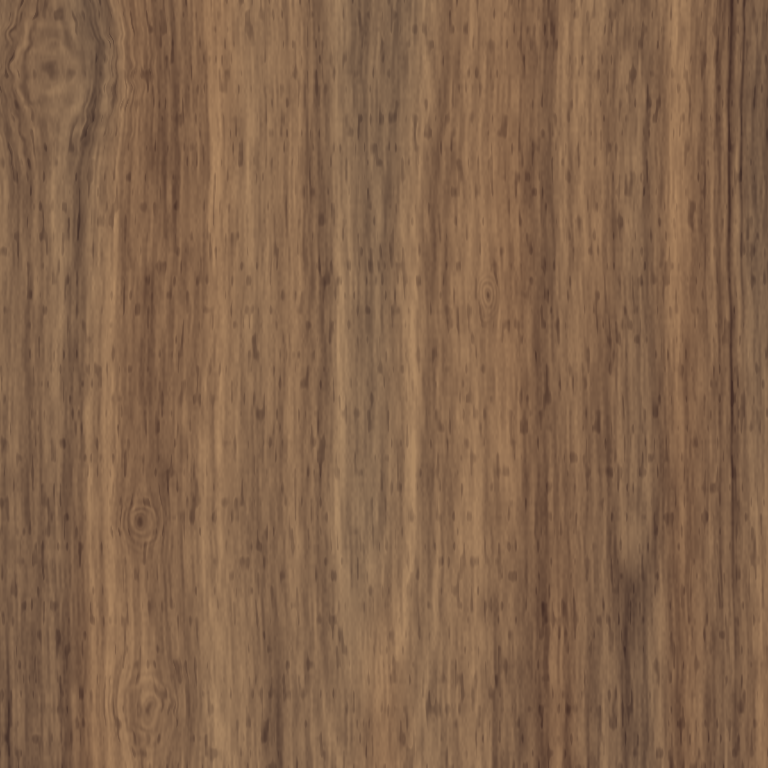
Give the GLSL for this texture, as a WebGL 1 fragment shader.

```glsl
precision highp float;
uniform vec2 u_resolution;

#define DARK vec3(0.385, 0.285, 0.220)
#define LIGHT vec3(0.645, 0.505, 0.370)
#define GREY_TINT vec3(-0.022, 0.004, 0.016)
#define BASE_TONE 0.57
#define STREAKS 0.50
#define FIBRES 0.42
#define PORES 0.34
#define RING_STRETCH 0.25

float hash(vec2 p) {
  return fract(sin(dot(p, vec2(127.1, 311.7))) * 43758.5453);
}

float noise(vec2 p) {
  vec2 i = floor(p), f = fract(p);
  f = f * f * (3.0 - 2.0 * f);
  return mix(mix(hash(i), hash(i + vec2(1.0, 0.0)), f.x),
             mix(hash(i + vec2(0.0, 1.0)), hash(i + vec2(1.0, 1.0)), f.x), f.y);
}

float bump(float x, float centre, float width) {
  float d = (x - centre) / width;
  return exp(-d * d);
}

// Long streaks that follow the across-grain coordinate u
float grain(float u, float y, float seed) {
  float broad = noise(vec2(u * 13.0 + seed, y * 0.9)) - 0.5;
  float medium = noise(vec2(u * 42.0 + seed, y * 1.4 + 7.0)) - 0.5;
  float fine = noise(vec2(u * 125.0 + seed, y * 2.6 + 3.0)) - 0.5;
  float line = smoothstep(0.66, 0.95, noise(vec2(u * 85.0 - seed, y * 1.1)));
  return STREAKS * (0.75 * broad + medium + 0.9 * fine) - 0.22 * line;
}

// Distance from a vertical heart line whose contours close into long arches
float arch(vec2 p, float centre, float low, float high) {
  float beyond = p.y - clamp(p.y, low, high);
  return length(vec2(p.x - centre, RING_STRETCH * beyond));
}

// Bends the grain around a knot and adds its dark core and rings
void knot(vec2 p, vec2 centre, vec2 size, inout float u, inout float shade) {
  vec2 q = (p - centre) / size;
  q += 0.22 * (vec2(noise(p * 70.0), noise(p * 70.0 + 31.0)) - 0.5);
  float r = length(q), near = exp(-r * r);
  u -= 0.85 * (p.x - centre.x) * near;
  shade -= 0.65 * (1.0 - smoothstep(0.06, 0.24, r));
  shade += 0.13 * near * sin(r * 19.0) - 0.10 * near;
}

void main() {
  vec2 p = gl_FragCoord.xy / u_resolution;

  // Gentle wander of the grain
  float sway = noise(vec2(p.x * 4.0, p.y * 2.5)) - 0.5;
  float wiggle = noise(p * vec2(28.0, 22.0)) - 0.5;
  vec2 w = p + vec2(0.022 * sway + 0.0025 * wiggle, 0.0);
  float u = w.x, shade = 0.0;

  knot(p, vec2(0.068, 0.91), vec2(0.070, 0.085), u, shade);
  knot(p, vec2(0.184, 0.32), vec2(0.024, 0.032), u, shade);
  knot(p, vec2(0.192, 0.077), vec2(0.034, 0.052), u, shade);
  knot(p, vec2(0.635, 0.615), vec2(0.012, 0.028), u, shade);

  // Three arched figures: wide in the middle, slim ones on both sides
  float taper = 0.024 * (noise(vec2(p.y * 3.2, 4.0)) - 0.5);
  float middle = arch(w, 0.483 + 0.022 * p.y, 0.33, 1.3) + taper;
  float right = arch(w, 0.822, 0.38, 0.85) + 0.5 * taper;
  float left = arch(w, 0.192, 0.50, 0.62) + 0.4 * taper;
  float inMiddle = 1.0 - smoothstep(0.075, 0.125, middle);
  float inRight = 1.0 - smoothstep(0.030, 0.060, right);
  float inLeft = 1.0 - smoothstep(0.020, 0.045, left);

  float figure = grain(u, p.y, 0.0);
  figure = mix(figure, grain(middle, p.y, 50.0), inMiddle);
  figure = mix(figure, grain(right, p.y, 90.0), inRight);
  figure = mix(figure, grain(left, p.y, 130.0), inLeft);
  float tone = BASE_TONE + shade + figure;

  // Broad light and dark zones, pale sapwood bands and heart
  tone += 0.10 * bump(u, 0.56, 0.15) - 0.13 * bump(u, 0.87, 0.10);
  tone -= 0.17 * bump(u, 0.09, 0.06) * smoothstep(0.35, 0.9, p.y);
  tone += 0.30 * bump(middle, 0.060, 0.010) + 0.14 * bump(middle, 0.090, 0.008);
  tone -= 0.10 * bump(middle, 0.0, 0.035);
  tone += 0.22 * bump(right, 0.0, 0.018) - 0.14 * bump(right, 0.042, 0.012);

  // Thin dark lines near the right edge
  for (int i = 0; i < 4; i++) {
    float k = float(i);
    float strength = noise(vec2(k * 9.0, p.y * 2.5 + k));
    tone -= 0.65 * strength * bump(u, 0.925 + 0.0165 * k, 0.0022);
  }

  // Faint cross ripples on the left
  float ripple = noise(p * vec2(16.0, 65.0)) - 0.5;
  tone += 0.30 * ripple * bump(p.x, 0.11, 0.07) * smoothstep(0.45, 0.8, noise(p * vec2(5.0, 7.0) + 2.0));

  // Fine fibres and short dark pores
  tone += FIBRES * (noise(vec2(u * 290.0, p.y * 24.0)) - 0.5);
  tone += 0.16 * (noise(p * vec2(430.0, 160.0)) - 0.5);
  tone -= PORES * smoothstep(0.68, 0.95, noise(vec2(u * 240.0 + 17.0, p.y * 52.0)));

  // Colour ramp with cooler heartwood and cool patches
  vec3 colour = mix(DARK, LIGHT, clamp(tone, -0.45, 1.12));
  float cool = 0.9 * bump(middle, 0.0, 0.045) + 0.7 * bump(u, 0.09, 0.05) * p.y;
  cool += noise(vec2(u * 18.0 + 40.0, p.y * 1.5)) - 0.5;
  colour += GREY_TINT * cool;
  gl_FragColor = vec4(colour, 1.0);
}
```
